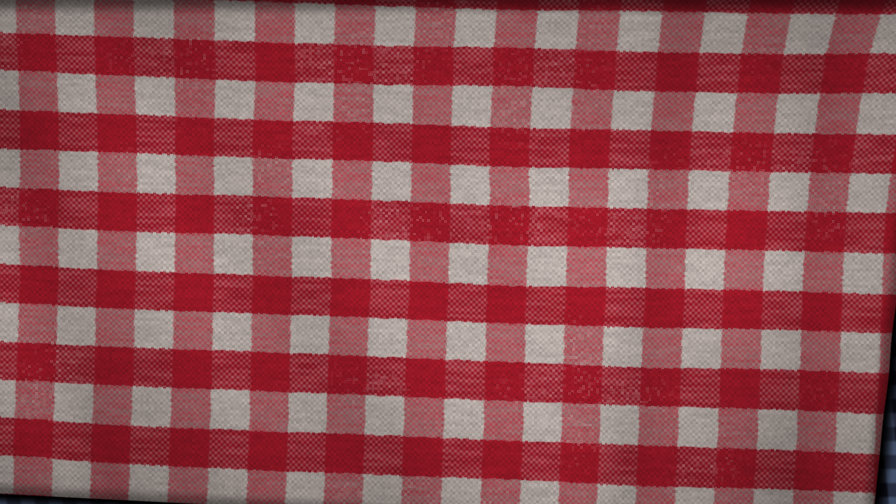
Give the GLSL for this texture, as a Shadertoy shader.

```glsl
// Red and white gingham cloth, coarsely woven, with soft folds and a dark check beyond its edge.

float hash(vec2 p) {
    vec3 q = fract(p.xyx * vec3(0.1031, 0.1030, 0.0973));
    q += dot(q, q.yzx + 33.33);
    return fract((q.x + q.y) * q.z);
}

float noise(vec2 p) {
    vec2 i = floor(p), f = fract(p);
    f = f * f * (3.0 - 2.0 * f);
    return mix(mix(hash(i), hash(i + vec2(1, 0)), f.x),
               mix(hash(i + vec2(0, 1)), hash(i + vec2(1, 1)), f.x), f.y);
}

// 1 inside the half-period band centred on whole numbers, 0 between bands
float stripe(float t, float blur) {
    return smoothstep(-blur, blur, 0.25 - abs(fract(t + 0.5) - 0.5));
}

// Canvas position to repeat counts: x over the columns, y down the rows
vec2 clothCoords(vec2 uv) {
    float top = pow(uv.y, 4.0), x2 = uv.x * uv.x;
    float columnStart = 0.078 + 0.031 * uv.y - 0.026 * uv.y * uv.y;
    float columnPeriod = 0.0867 + 0.002 * top + x2 * (0.0008 + 0.0034 * top);
    float rowStart = 0.102 + 0.074 * uv.x - 0.03 * x2;
    float rowPeriod = 0.1528 + 0.0058 * uv.x;
    vec2 cloth = vec2((uv.x - columnStart) / columnPeriod,
                      (1.0 - uv.y - rowStart) / rowPeriod);
    return cloth + 0.04 * (vec2(noise(uv * 7.0), noise(uv * 7.0 + 40.0)) - 0.5);
}

// Broad folds, darker corners and a shaded top hem
float foldShade(vec2 uv) {
    float folds = 0.14 * (noise(vec2(uv.x * 9.0 + uv.y * 2.5, uv.y * 2.0)) - 0.5)
                + 0.08 * (noise(uv * vec2(5.0, 4.0) + 17.0) - 0.5);
    folds -= 0.10 * exp(-pow((uv.x - 0.13 + 0.16 * uv.y) * 30.0, 2.0)) * (1.0 - uv.y);
    folds -= 0.09 * exp(-pow((uv.x - 0.70 - 0.06 * uv.y) * 32.0, 2.0));
    folds -= 0.07 * exp(-pow((uv.x - 0.88 - 0.05 * uv.y) * 30.0, 2.0));
    vec2 c = uv - vec2(0.52, 0.5);
    float hem = mix(0.55, 1.0, smoothstep(0.0, 0.035, 1.0 - uv.y));
    return (1.07 + folds - 0.55 * dot(c, c)) * hem;
}

void mainImage(out vec4 fragColor, in vec2 fragCoord) {
    vec2 uv = fragCoord / iResolution.xy;
    float pixel = 1.0 / iResolution.y;
    vec2 cloth = clothCoords(uv);
    vec2 footprint = fwidth(cloth);

    // Stripes of dyed warp and weft, their borders frayed thread by thread
    vec2 threads = cloth * 28.0;
    vec2 fray = 0.02 * (vec2(hash(floor(threads.yy) + 3.0), hash(floor(threads.xx) + 9.0)) - 0.5);
    float redWarp = 1.0 - stripe(cloth.x + fray.x, footprint.x * 0.7 + 0.006);
    float redWeft = stripe(cloth.y + fray.y, footprint.y * 0.7 + 0.006);
    vec3 white = vec3(0.66, 0.62, 0.60), red = vec3(0.56, 0.09, 0.14);
    vec3 warp = mix(white, red, redWarp), weft = mix(white, red, redWeft);

    // Over and under weave; the dense red weft hides more of the warp
    float detail = 1.0 - smoothstep(0.6, 1.2, 28.0 * max(footprint.x, footprint.y));
    vec2 wave = sin(3.14159 * threads);
    float weave = wave.x * wave.y * detail;
    float slub = noise(threads * vec2(0.12, 0.9)) - 0.5;
    float warpShare = mix(0.5, 0.16, redWeft) + 0.2 * weave + 0.2 * slub;
    vec3 color = mix(weft, warp, clamp(warpShare, 0.0, 1.0));

    // Thread relief, grain and worn glints
    float grain = hash(floor(threads)) - 0.5;
    color *= 1.0 + 0.07 * weave + 0.09 * grain * detail + 0.08 * slub;
    float wear = smoothstep(0.5, 0.9, noise(uv * vec2(14.0, 9.0) + 5.0));
    color = mix(color, white, 0.25 * wear * smoothstep(0.25, 0.5, grain) * detail);
    color *= foldShade(uv);

    // Dark blue checked cloth showing past the right and lower edges
    vec2 check = vec2(uv.x * 32.0 + uv.y * 2.0, uv.y * 18.0);
    vec2 checkBlur = fwidth(check) + 0.03;
    float pale = stripe(check.x, checkBlur.x) + stripe(check.y, checkBlur.y);
    vec3 under = mix(vec3(0.04, 0.04, 0.08), vec3(0.27, 0.32, 0.42), pale * 0.5);
    float rightEdge = 0.974 + 0.062 * uv.y + 0.003 * noise(vec2(uv.y * 12.0, 2.0)) - uv.x;
    float lowerEdge = uv.y - 0.020 + 0.09 * uv.x;
    float inside = min(rightEdge * 1.7, lowerEdge);
    color *= mix(0.65, 1.0, smoothstep(0.0, 0.03, inside));
    under *= smoothstep(0.0, 0.03, -inside);
    color = mix(under, color, smoothstep(-pixel, pixel, inside));

    fragColor = vec4(color, 1.0);
}
```
